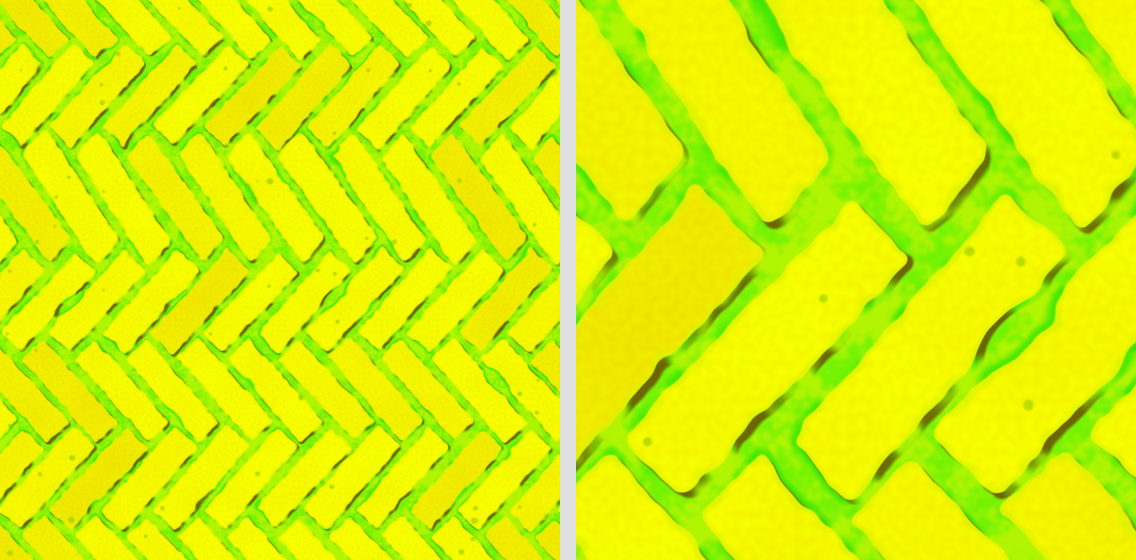
Left: the whole. Right: its middle third, enlarged.
Reproduce this texture procedurally as a WebGL 1 fragment shader.

```glsl
precision highp float;
// Worn yellow bricks laid in zigzag rows, with mossy green mortar and broken shadows.

uniform vec2 u_resolution;

const float COLUMNS = 11.0;
const float ROWS = 6.0;
const float ROW_START = 0.066;
const float ROW_HEIGHT = 0.1583;
const float TALL_HEIGHT = 1.0 - 5.0 * ROW_HEIGHT; // one stretched row
const float TALL_START = 3.0 * ROW_HEIGHT;
const float RISING_PHASE = 0.94;
const float FALLING_PHASE = 0.41;
const vec2 BRICK_AXIS = vec2(0.674, 0.739);
const vec2 BRICK_HALF = vec2(0.1, 0.0268);
const float CORNER_RADIUS = 0.006;
const float POSITION_JITTER = 0.006;
const float ANGLE_JITTER = 0.07;
const float SHADOW_OFFSET = 0.0032;
const float PIT_GRID = 36.0;
const float PIT_CHANCE = 0.05;

const vec3 BRICK_BRIGHT = vec3(0.97, 1.0, 0.0);
const vec3 BRICK_OCHRE = vec3(0.93, 0.89, 0.0);
const vec3 BRICK_RIM = vec3(0.84, 0.95, 0.01);
const vec3 MORTAR = vec3(0.70, 0.96, 0.01);
const vec3 MOSS = vec3(0.46, 0.95, 0.01);
const vec3 DEEP_MOSS = vec3(0.20, 0.90, 0.01);
const vec3 SHADOW = vec3(0.42, 0.40, 0.01);
const vec3 PIT = vec3(0.60, 0.80, 0.01);

vec2 hash2(vec2 p) {
  vec2 q = vec2(dot(p, vec2(127.1, 311.7)), dot(p, vec2(269.5, 183.3)));
  return fract(sin(q) * 43758.545);
}

float cornerSlope(vec2 cell, vec2 offset, float period) {
  float angle = 6.2832 * hash2(mod(cell, period) + period).x;
  return dot(vec2(cos(angle), sin(angle)), offset);
}

// Tiling gradient noise, about -0.7 to 0.7, with "period" cells across the canvas
float gradientNoise(vec2 uv, float period) {
  vec2 p = uv * period;
  vec2 i = floor(p), f = p - i;
  vec2 u = f * f * f * (f * (f * 6.0 - 15.0) + 10.0);
  vec2 e = vec2(1.0, 0.0);
  return mix(
    mix(cornerSlope(i, f, period), cornerSlope(i + e, f - e, period), u.x),
    mix(cornerSlope(i + e.yx, f - e.yx, period), cornerSlope(i + 1.0, f - 1.0, period), u.x),
    u.y);
}

float roundBox(vec2 p, vec2 halfSize, float radius) {
  vec2 q = abs(p) - halfSize + radius;
  return length(max(q, 0.0)) + min(max(q.x, q.y), 0.0) - radius;
}

// Row number with fraction, counted upward from ROW_START
float rowCoordinate(float y) {
  float t = fract(y - ROW_START);
  float above = t - TALL_START;
  return (min(t, TALL_START) + max(above - TALL_HEIGHT, 0.0)) / ROW_HEIGHT
    + clamp(above, 0.0, TALL_HEIGHT) / TALL_HEIGHT;
}

// x: distance to the nearest brick, yz: its column and row
vec3 nearestBrick(vec2 p) {
  float v = rowCoordinate(p.y);
  vec3 nearest = vec3(1.0, 0.0, 0.0);
  for (int j = -1; j <= 1; j++) {
    float row = floor(v) + float(j);
    float falling = mod(row, 2.0);
    vec2 axis = BRICK_AXIS * vec2(1.0 - 2.0 * falling, 1.0);
    float phase = mix(RISING_PHASE, FALLING_PHASE, falling);
    float y = (v - row - 0.5) * ROW_HEIGHT;
    float slot = floor((p.x - y * axis.x / axis.y) * COLUMNS - phase + 0.5);
    for (int i = -1; i <= 1; i++) {
      float column = slot + float(i);
      vec2 id = vec2(mod(column, COLUMNS), mod(row, ROWS));
      vec2 place = hash2(id + 3.0) - 0.5;
      vec2 shape = hash2(id + 41.0) - 0.5;
      vec2 q = vec2(p.x - (column + phase) / COLUMNS, y) - place * POSITION_JITTER;
      q = vec2(dot(q, axis), dot(q, vec2(axis.y, -axis.x)));
      q.y += q.x * shape.x * ANGLE_JITTER;
      float d = roundBox(q, BRICK_HALF * (1.0 + shape.y * vec2(0.04, 0.13)), CORNER_RADIUS);
      if (d < nearest.x) nearest = vec3(d, id);
    }
  }
  return nearest;
}

void main() {
  vec2 uv = gl_FragCoord.xy / u_resolution;
  float blur = 1.0 / min(u_resolution.x, u_resolution.y);
  float broad = gradientNoise(uv, 14.0);
  float patches = gradientNoise(uv + 0.37, 30.0);
  float rough = gradientNoise(uv, 75.0);
  float grain = gradientNoise(uv, 190.0);

  // Ragged, chipped outlines
  vec2 p = uv + 0.004 * vec2(patches, gradientNoise(uv + 0.71, 28.0));
  float chip = 0.0022 * rough + 0.007 * smoothstep(0.25, 0.6, broad);
  vec3 brick = nearestBrick(p);
  float d = brick.x + chip;
  float shadeDistance = nearestBrick(p + SHADOW_OFFSET * vec2(-1.0, 1.0)).x + chip;

  // Brick faces: tint per brick, grain and pits
  float tint = smoothstep(0.5, 1.0, hash2(brick.yz + 17.0).x);
  float ochre = 0.15 + 0.65 * tint + 0.25 * broad + 0.35 * grain;
  vec3 face = mix(BRICK_BRIGHT, BRICK_OCHRE, clamp(ochre, 0.0, 1.0));
  face = mix(face, BRICK_RIM, smoothstep(-0.005, 0.0, d + 0.003 * rough) * 0.7);
  vec2 cell = floor(uv * PIT_GRID);
  vec2 pitPlace = 0.3 + 0.4 * hash2(cell + 5.0);
  vec2 pitKind = hash2(cell + 91.0);
  float pitDistance = length(fract(uv * PIT_GRID) - pitPlace) / PIT_GRID
    - mix(0.0015, 0.005, pitKind.y * pitKind.y) - 0.002 * rough;
  float pit = step(pitKind.x, PIT_CHANCE) * (1.0 - smoothstep(-0.001, 0.001 + blur, pitDistance));
  face = mix(face, PIT, 0.65 * pit);

  // Mortar: moss patches, brightest green along the brick edges
  float moss = smoothstep(-0.35, 0.5, patches + 0.6 * rough + 0.5 * grain);
  vec3 joint = mix(MORTAR, MOSS, moss);
  float edge = 1.0 - smoothstep(0.001, 0.006, d);
  joint = mix(joint, DEEP_MOSS, edge * smoothstep(-0.1, 0.4, broad + 0.5 * rough) * 0.8);
  float shade = 1.0 - smoothstep(-0.001, 0.001 + blur, shadeDistance);
  joint = mix(joint, SHADOW, shade * smoothstep(-0.2, 0.3, patches + 0.4 * rough));

  gl_FragColor = vec4(mix(face, joint, smoothstep(-blur, blur, d)), 1.0);
}
```
